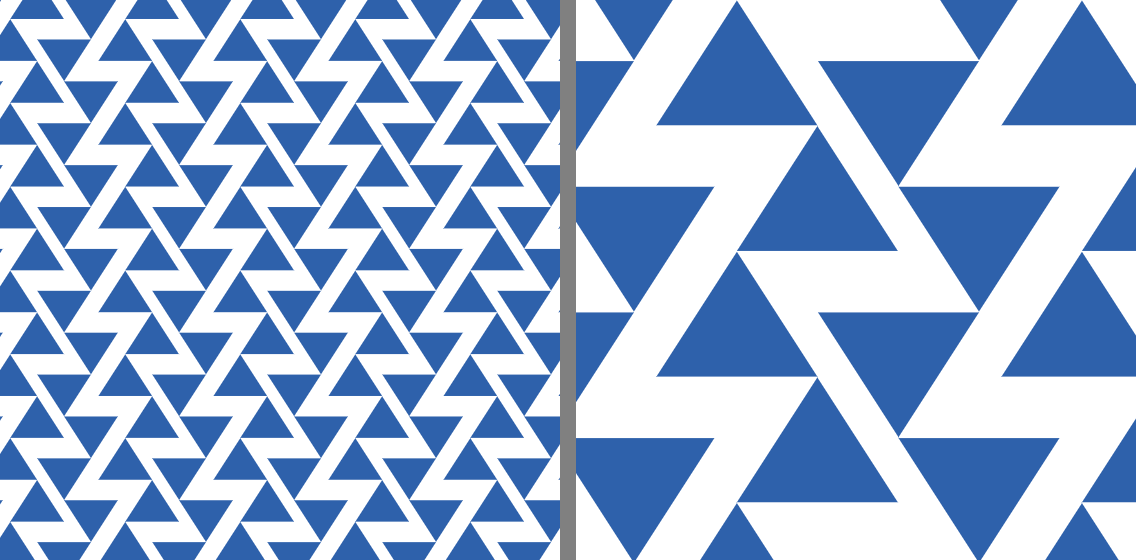
Left: the whole. Right: its middle third, enlarged.
Give the GLSL for this pattern, as a Shadertoy shader.

```glsl
// Flat blue triangles on white: zigzag columns of upright and inverted triangles.
// Each cell holds two of each kind, the second a half-cell step down and to the
// right; every triangle is a distance function on a repeated lattice.

#define CELL vec2(0.2054, 0.1496)       // repeat size, in canvas heights
#define HALF_BASE 0.0479                // half the width of a triangle
#define TRI_HEIGHT 0.0743               // apex to base
#define UP_APEX vec2(0.0183, 0.0344)    // first upright apex, from the top left
#define DOWN_OFFSET vec2(0.0962, 0.1104) // upright apex to inverted apex
#define BLUE vec3(0.18, 0.38, 0.67)
#define WHITE vec3(1.0)

// Wraps a point into the lattice cell centred on the origin.
vec2 wrapCell(vec2 p) {
    return p - CELL * floor(p / CELL + 0.5);
}

// Signed distance to a triangle centred at mid height, apex toward -y.
float triangleDistance(vec2 p) {
    vec2 sideNormal = normalize(vec2(TRI_HEIGHT, -HALF_BASE));
    float side = dot(vec2(abs(p.x), p.y + 0.5 * TRI_HEIGHT), sideNormal);
    return max(side, p.y - 0.5 * TRI_HEIGHT);
}

// Nearest distance to the two upright and two inverted triangles of a cell.
float patternDistance(vec2 p) {
    vec2 pairStep = vec2(HALF_BASE, 0.5 * CELL.y);
    vec2 toCentre = vec2(0.0, 0.5 * TRI_HEIGHT);
    float d = 1.0;
    for (int i = 0; i < 2; i++) {
        vec2 q = p - UP_APEX - float(i) * pairStep;
        d = min(d, triangleDistance(wrapCell(q - toCentre)));
        d = min(d, triangleDistance(-wrapCell(q - DOWN_OFFSET + toCentre)));
    }
    return d;
}

void mainImage(out vec4 fragColor, in vec2 fragCoord) {
    // Canvas units, measured rightward and downward from the top left
    vec2 p = vec2(fragCoord.x, iResolution.y - fragCoord.y) / iResolution.y;

    // One-pixel edge smoothing
    float coverage = clamp(0.5 - patternDistance(p) * iResolution.y, 0.0, 1.0);
    fragColor = vec4(mix(WHITE, BLUE, coverage), 1.0);
}
```
